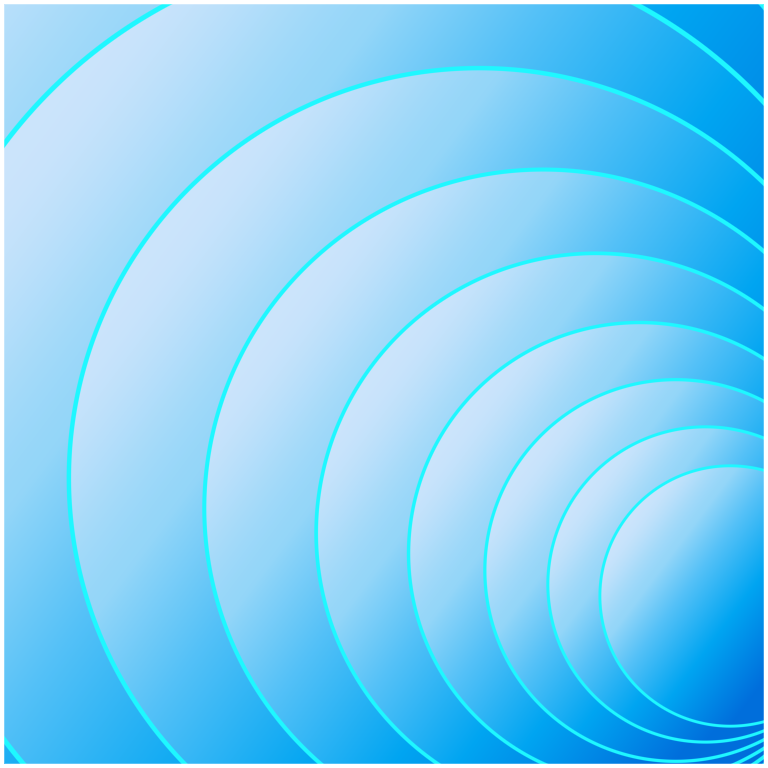
Write a WebGL 2 fragment shader that draws this background.

```glsl
#version 300 es
precision highp float;
// Nested blue gradient discs with cyan rims, shrinking toward the lower right.

uniform vec2 u_resolution;
out vec4 outColor;

const int DISC_COUNT = 11;
const float SMALLEST_RADIUS = 0.1695;
const float RADIUS_RATIO = 1.2108;
const vec2 VANISHING_POINT = vec2(1.1026, 0.1527);
const vec2 CENTER_DRIFT = vec2(-0.8966, 0.4204);  // center offset per unit radius
const vec2 SHADE_AXIS = vec2(0.8, -0.6);
const float MARGIN = 0.0055;

const vec3 PALE = vec3(0.795, 0.893, 0.984);
const vec3 SKY = vec3(0.57, 0.835, 0.973);
const vec3 AZURE = vec3(0.33, 0.755, 0.968);
const vec3 BLUE = vec3(0.0, 0.645, 0.945);
const vec3 DEEP = vec3(0.0, 0.43, 0.86);
const vec3 RIM = vec3(0.12, 0.97, 1.0);

// Coverage of a shape from its signed distance
float coverage(float dist, float pixel) {
    return 1.0 - smoothstep(-0.75 * pixel, 0.75 * pixel, dist);
}

// Disc shading: t runs from -1 (upper left rim) to 1 (lower right rim)
vec3 discShade(float t) {
    vec3 color = mix(PALE, SKY, smoothstep(-0.98, -0.5, t));
    color = mix(color, AZURE, clamp((t + 0.55) / 0.25, 0.0, 1.0));
    color = mix(color, BLUE, clamp((t + 0.3) / 0.4, 0.0, 1.0));
    return mix(color, DEEP, clamp((t - 0.1) / 0.5, 0.0, 1.0));
}

// Paints one filled disc and its rim over the color below
vec3 paintDisc(vec3 below, vec2 p, vec2 center, float radius, float pixel) {
    vec2 local = p - center;
    float dist = length(local) - radius;
    float rimHalfWidth = 0.0014 + 0.0028 * radius;
    vec3 fill = discShade(dot(local, SHADE_AXIS) / radius);
    vec3 color = mix(below, fill, coverage(dist, pixel));
    return mix(color, RIM, coverage(abs(dist) - rimHalfWidth, pixel));
}

void main() {
    vec2 uv = gl_FragCoord.xy / u_resolution;
    float pixel = 1.0 / min(u_resolution.x, u_resolution.y);

    // Largest disc first, each smaller one on top
    vec3 color = BLUE;
    for (int i = DISC_COUNT - 1; i >= 0; i--) {
        float radius = SMALLEST_RADIUS * pow(RADIUS_RATIO, float(i));
        vec2 center = VANISHING_POINT + CENTER_DRIFT * radius;
        color = paintDisc(color, uv, center, radius, pixel);
    }

    // Thin white frame
    vec2 inset = abs(uv - 0.5) - (0.5 - MARGIN);
    color = mix(vec3(1.0), color, coverage(max(inset.x, inset.y), pixel));
    outColor = vec4(color, 1.0);
}
```
